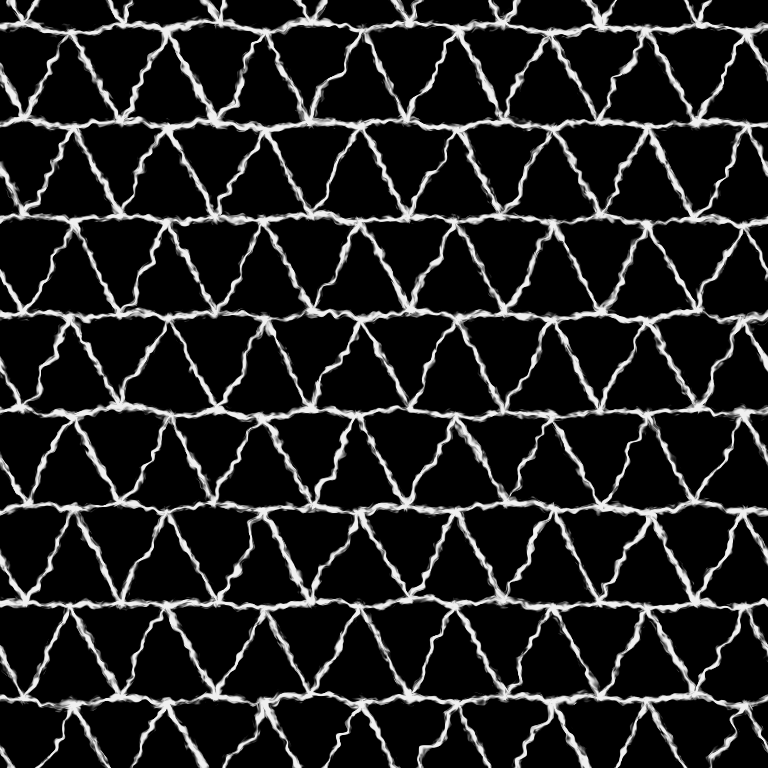
This pattern is drawn by a Shadertoy shader. Its source:

```glsl
const float REPEATS = 8.0;
const float LINE_HEIGHT = 0.71;   // height of the horizontal thread in its cell
const float ZIGZAG = 0.035;       // rise and fall of that thread at the knots
const float JITTER = 0.055;       // scatter of the knots
const float REACH = 0.17;         // farthest a thread strays from its axis

float hash(vec2 p) {
    vec3 q = fract(p.xyx * vec3(0.1031, 0.1030, 0.0973));
    q += dot(q, q.yzx + 33.33);
    return fract((q.x + q.y) * q.z);
}

float noise(vec2 p) {
    vec2 i = floor(p);
    vec2 f = fract(p);
    f = f * f * (3.0 - 2.0 * f);
    float low = mix(hash(i), hash(i + vec2(1.0, 0.0)), f.x);
    float high = mix(hash(i + vec2(0.0, 1.0)), hash(i + 1.0), f.x);
    return mix(low, high, f.y);
}

// Joint of the lattice: side 0 is a valley foot, side 1 a peak
vec2 knot(vec2 cell, float side) {
    vec2 id = mod(cell, REPEATS) + side * vec2(17.0, 31.0);
    vec2 scatter = vec2(hash(id + 3.7), hash(id + 41.3)) - 0.5;
    vec2 base = vec2(0.25 + 0.5 * side, LINE_HEIGHT + ZIGZAG * (1.0 - 2.0 * side));
    return cell + base + JITTER * scatter;
}

// Frayed thread from a to b, made of slanted wisps
float thread(vec2 p, vec2 a, vec2 b, float wobble, float width, float seed) {
    vec2 axis = b - a;
    float len = length(axis);
    vec2 dir = axis / len;
    vec2 rel = p - a;
    vec2 q = vec2(dot(rel, dir), dir.x * rel.y - dir.y * rel.x);
    float outside = q.x - clamp(q.x, 0.0, len);
    if (length(vec2(outside, q.y)) > REACH) return 0.0;

    // Slow bends fade out at the knots, small curls run everywhere
    float fromEnd = min(q.x, len - q.x);
    float free = smoothstep(0.0, 0.2, fromEnd);
    float bend = noise(vec2(q.x * 4.5, seed)) - 0.5;
    bend += 0.5 * (noise(vec2(q.x * 11.0, seed + 9.0)) - 0.5);
    q.y += wobble * free * bend;
    vec2 curlAt = q * 15.0 + seed;
    vec2 curl = vec2(noise(curlAt), noise(curlAt + 57.0)) - 0.5;
    q += 0.036 * curl;

    // Uneven thickness, swelling at the knots
    float thick = width * (0.65 + 0.7 * noise(vec2(q.x * 8.0, seed + 23.0)));
    thick *= 1.0 + 0.35 * (1.0 - smoothstep(0.0, 0.09, fromEnd));

    vec2 grain = vec2(q.x * 13.0 + q.y * 12.0, q.y * 34.0 - q.x * 5.0) + seed;
    float wisps = 0.65 * noise(grain) + 0.35 * noise(grain * 2.1 + 11.0);
    float distanceOut = length(vec2(outside, q.y)) / thick;
    return 1.0 - smoothstep(0.1, 1.0, distanceOut + 1.3 * (wisps - 0.5));
}

// The two horizontal and two slanted threads that belong to one cell
float cellThreads(vec2 p, vec2 cell) {
    vec2 right = vec2(1.0, 0.0);
    vec2 down = vec2(0.0, -1.0);
    float seed = 90.0 * hash(mod(cell, REPEATS) + 71.0);
    vec2 foot = knot(cell, 0.0);
    vec2 peak = knot(cell, 1.0);
    vec2 nextFoot = knot(cell + right, 0.0);
    vec2 lowFoot = knot(cell + down, 0.0);
    vec2 lowNextFoot = knot(cell + right + down, 0.0);

    float light = thread(p, foot, peak, 0.07, 0.043, seed);
    light = max(light, thread(p, peak, nextFoot, 0.07, 0.043, seed + 101.0));
    light = max(light, thread(p, peak, lowNextFoot, 0.02, 0.043, seed + 202.0));
    return max(light, thread(p, lowFoot, peak, 0.13, 0.037, seed + 303.0));
}

void mainImage(out vec4 fragColor, in vec2 fragCoord) {
    vec2 p = REPEATS * fragCoord / iResolution.xy;
    vec2 home = floor(p);
    float light = 0.0;
    for (int y = -1; y <= 1; y++) {
        for (int x = -1; x <= 1; x++) {
            light = max(light, cellThreads(p, home + vec2(x, y)));
        }
    }
    fragColor = vec4(vec3(0.94 * light), 1.0);
}
```
